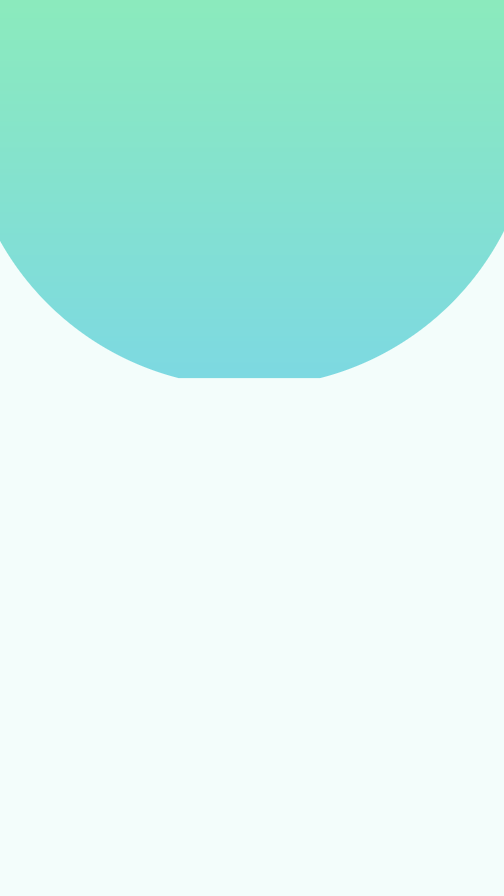
Write a WebGL 1 fragment shader that draws this background.

```glsl
precision highp float;

uniform vec2 u_resolution;

// Lengths are in canvas heights; x is measured from the left edge.
const vec2 DISC_CENTER = vec2(0.2783, 0.8871);
const float DISC_RADIUS = 0.319;
const float CUT_HEIGHT = 0.578;

const vec3 PAPER = vec3(0.953, 0.992, 0.984);
const vec3 MINT = vec3(0.545, 0.919, 0.740);
const vec3 AQUA = vec3(0.490, 0.850, 0.884);

// Signed distance to a disc with its lower cap sliced off
float cutDisc(vec2 p) {
  float disc = length(p - DISC_CENTER) - DISC_RADIUS;
  return max(disc, CUT_HEIGHT - p.y);
}

void main() {
  vec2 p = gl_FragCoord.xy / u_resolution.y;
  float pixel = 1.0 / u_resolution.y;

  // Vertical gradient from the cut to the top edge
  float rise = clamp((p.y - CUT_HEIGHT) / (1.0 - CUT_HEIGHT), 0.0, 1.0);
  vec3 fill = mix(AQUA, MINT, rise);

  // One-pixel smooth edge
  float coverage = clamp(0.5 - cutDisc(p) / pixel, 0.0, 1.0);
  gl_FragColor = vec4(mix(PAPER, fill, coverage), 1.0);
}
```
